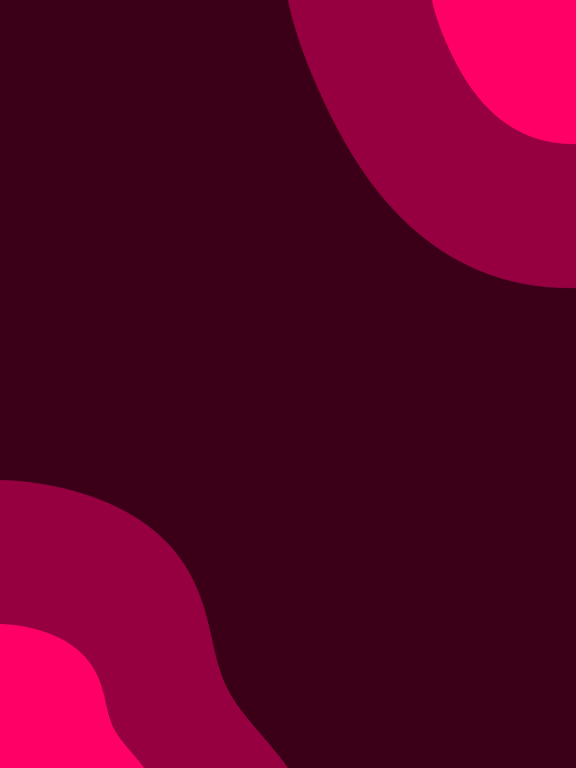
Reproduce this background procedurally as a WebGL 1 fragment shader.

```glsl
precision highp float;

uniform vec2 u_resolution;

const vec3 DARK_PLUM = vec3(0.231, 0.0, 0.096);
const vec3 DEEP_ROSE = vec3(0.588, 0.0, 0.251);
const vec3 HOT_PINK = vec3(1.0, 0.0, 0.4);

const float HALF_PI = 1.5707963;
const float OUTER_RADIUS = 0.375;
const float INNER_RADIUS = 0.1875;

// Four layered sines across the quarter turn; zero at both ends
float wave(float angle, vec4 amplitudes) {
  float phase = 2.0 * angle;
  return dot(amplitudes, sin(phase * vec4(1.0, 2.0, 3.0, 4.0)));
}

// Distance from the corner, divided by the wavy unit outline
float wavyRadius(vec2 offset, vec4 amplitudes) {
  float angle = clamp(atan(offset.y, offset.x), 0.0, HALF_PI);
  return length(offset) / (1.0 + wave(angle, amplitudes));
}

float discMask(float distanceOut, float radius, float pixel) {
  return 1.0 - smoothstep(-0.75 * pixel, 0.75 * pixel, distanceOut - radius);
}

// Two nested bands sharing one outline
vec3 paintBlob(vec3 base, float distanceOut, float pixel) {
  vec3 color = mix(base, DEEP_ROSE, discMask(distanceOut, OUTER_RADIUS, pixel));
  return mix(color, HOT_PINK, discMask(distanceOut, INNER_RADIUS, pixel));
}

void main() {
  // Canvas height is one unit
  float pixel = 1.0 / u_resolution.y;
  vec2 fromLowerLeft = gl_FragCoord.xy * pixel;
  vec2 fromUpperRight = (u_resolution - gl_FragCoord.xy) * pixel;

  vec4 lowerWaves = vec4(-0.0909, -0.0797, -0.0308, -0.0032);
  vec4 upperWaves = vec4(-0.0425, -0.0258, -0.0010, -0.0010);

  // Corner blobs over the flat ground
  vec3 color = DARK_PLUM;
  color = paintBlob(color, wavyRadius(fromLowerLeft, lowerWaves), pixel);
  color = paintBlob(color, wavyRadius(fromUpperRight, upperWaves), pixel);

  gl_FragColor = vec4(color, 1.0);
}
```
